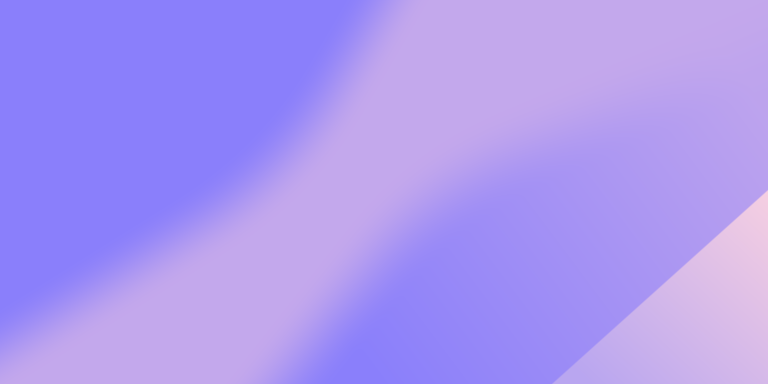
Write a Shadertoy shader that draws this background.

```glsl
// Soft diagonal bands of periwinkle and lilac with a crisp pink corner.

// Colours
const vec3 LILAC = vec3(0.765, 0.657, 0.925);
const vec3 PERIWINKLE = vec3(0.540, 0.498, 0.984);
const vec3 CORNER_LILAC = vec3(0.725, 0.650, 0.940);
const vec3 CORNER_PINK = vec3(0.960, 0.810, 0.885);

// Layout, in units of the canvas height
const vec2 UPPER_START = vec2(0.0, 0.089);
const vec2 UPPER_BEND = vec2(0.745, 0.555);
const vec2 UPPER_END = vec2(1.005, 1.0);
const vec2 LOWER_START = vec2(0.730, 0.0);
const vec2 LOWER_BEND = vec2(1.135, 0.515);
const vec2 LOWER_END = vec2(1.563, 0.700);
const vec2 FADE_START = vec2(0.990, 0.0);
const vec2 FADE_END = vec2(1.979, 0.740);
const vec2 CORNER_LOW = vec2(1.4375, 0.0);
const vec2 CORNER_HIGH = vec2(2.0, 0.505);
const vec2 PINK_START = vec2(1.536, 0.0);
const vec2 PINK_END = vec2(2.0, 0.492);

// Softness
const float UPPER_BLUR = 0.10;
const float LOWER_BLUR = 0.115;
const float BEND_ROUNDING = 0.12;
const float FADE_AMOUNT = 0.90;

// Signed distance to the line a-b, positive on its left side
float leftOf(vec2 p, vec2 a, vec2 b) {
    vec2 dir = normalize(b - a);
    return dot(p - a, vec2(-dir.y, dir.x));
}

// Position along the gradient axis a-b, from 0 to 1
float along(vec2 p, vec2 a, vec2 b) {
    vec2 axis = b - a;
    return clamp(dot(p - a, axis) / dot(axis, axis), 0.0, 1.0);
}

float smoothMin(float a, float b, float k) {
    float h = max(k - abs(a - b), 0.0) / k;
    return min(a, b) - 0.25 * h * h * k;
}

void mainImage(out vec4 fragColor, in vec2 fragCoord) {
    vec2 p = fragCoord / iResolution.y;

    // Blue field at the upper left
    float upper = smoothMin(leftOf(p, UPPER_START, UPPER_BEND),
                            leftOf(p, UPPER_BEND, UPPER_END), BEND_ROUNDING);
    float upperBlue = smoothstep(-UPPER_BLUR, UPPER_BLUR, upper);

    // Blue wedge below, fading towards the upper right
    float lower = smoothMin(leftOf(p, LOWER_BEND, LOWER_START),
                            leftOf(p, LOWER_END, LOWER_BEND), BEND_ROUNDING);
    float fade = 1.0 - FADE_AMOUNT * along(p, FADE_START, FADE_END);
    float lowerBlue = smoothstep(-LOWER_BLUR, LOWER_BLUR, lower) * fade;

    vec3 color = mix(LILAC, PERIWINKLE, max(upperBlue, lowerBlue));

    // Crisp corner with its own gradient
    float pixel = 1.0 / iResolution.y;
    float corner = smoothstep(-pixel, pixel, leftOf(p, CORNER_HIGH, CORNER_LOW));
    vec3 cornerColor = mix(CORNER_LILAC, CORNER_PINK, along(p, PINK_START, PINK_END));
    color = mix(color, cornerColor, corner);

    fragColor = vec4(color, 1.0);
}
```
